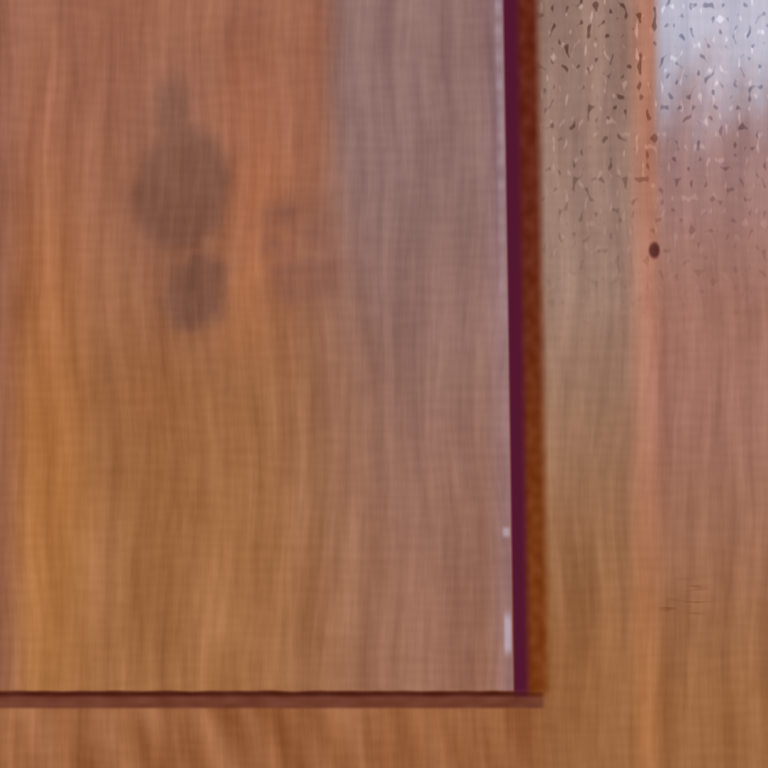
Reproduce this texture procedurally as a Shadertoy shader.

```glsl
// Corner of a varnished wooden door: a raised panel with knots, a dark groove
// along its right and lower sides, and a glossy frame with a window reflection.
// Stretched gradient noise makes the grain; soft masks layer the colours.

float hash(vec2 p) {
    return fract(sin(dot(p, vec2(127.1, 311.7))) * 43758.5);
}

vec2 gradient(vec2 cell) {
    float a = 6.2832 * hash(cell);
    return vec2(cos(a), sin(a));
}

float noise(vec2 p) {
    vec2 i = floor(p), f = fract(p), e = vec2(1, 0);
    vec2 u = f * f * f * (f * (f * 6.0 - 15.0) + 10.0);
    float low = mix(dot(gradient(i), f), dot(gradient(i + e), f - e), u.x);
    float high = mix(dot(gradient(i + e.yx), f - e.yx), dot(gradient(i + 1.0), f - 1.0), u.x);
    return mix(low, high, u.y);
}

float fbm(vec2 p) {
    float sum = 0.0, amp = 1.0;
    for (int i = 0; i < 4; i++) {
        sum += amp * noise(p);
        p = p * 2.03 + 17.3;
        amp *= 0.5;
    }
    return sum;
}

// Soft ellipse: 1 in the middle, 0 outside
float blob(vec2 p, vec2 centre, vec2 radius, float soft) {
    return 1.0 - smoothstep(1.0 - soft, 1.0 + soft, length((p - centre) / radius));
}

float band(float x, float a, float b, float soft) {
    return smoothstep(a - soft, a + soft, x) * (1.0 - smoothstep(b - soft, b + soft, x));
}

vec3 panelWood(vec2 p, float edge) {
    vec3 warm = mix(vec3(0.63, 0.42, 0.26), vec3(0.62, 0.40, 0.31), smoothstep(0.3, 0.9, p.y));
    vec3 mauve = mix(vec3(0.60, 0.42, 0.34), vec3(0.56, 0.43, 0.41), smoothstep(0.1, 0.85, p.y));
    float seam = 0.43 + 0.012 * noise(vec2(p.y * 7.0, 3.0));
    float width = mix(0.13, 0.025, smoothstep(0.4, 0.85, p.y));
    vec3 col = mix(warm, mauve, smoothstep(seam - width, seam + width, p.x));
    col = mix(col, vec3(0.56, 0.36, 0.29), 0.7 * (1.0 - smoothstep(0.0, 0.045, p.x)));
    col += vec3(0.04, 0.015, -0.02) * blob(p, vec2(0.06, 0.42), vec2(0.05, 0.35), 0.7);
    col -= 0.035 * blob(p, vec2(0.2, 0.45), vec2(0.035, 0.22), 0.8);

    // Knots, with a ragged outline
    vec2 q = p + 0.018 * vec2(fbm(p * 13.0), fbm(p * 13.0 + 40.0));
    col += vec3(0.05, 0.02, 0.0) * blob(q, vec2(0.32, 0.73), vec2(0.055, 0.16), 0.6);
    float halo = blob(q, vec2(0.235, 0.75), vec2(0.075, 0.17), 0.45);
    float core = blob(q, vec2(0.24, 0.755), vec2(0.058, 0.08), 0.25);
    float tail = blob(q, vec2(0.253, 0.622), vec2(0.04, 0.045), 0.35);
    float tip = blob(q, vec2(0.225, 0.85), vec2(0.025, 0.045), 0.5);
    col = mix(col, vec3(0.55, 0.37, 0.30), 0.5 * halo);
    col = mix(col, vec3(0.49, 0.33, 0.27), 0.8 * max(core, max(tail, tip)));
    float small = blob(q, vec2(0.39, 0.67), vec2(0.05, 0.075), 0.4);
    col = mix(col, vec3(0.53, 0.35, 0.30), small * (0.5 + 0.5 * noise(p * vec2(22, 38))));

    // Pale bevel with worn flecks beside the groove
    float d = edge - p.x;
    col = mix(col, vec3(0.59, 0.46, 0.50), 0.55 * (1.0 - smoothstep(0.0, 0.04, d)));
    float worn = 0.45 * smoothstep(0.45, 0.95, p.y) * (0.8 + noise(vec2(2.0, p.y * 60.0)));
    worn += 0.8 * band(p.y, 0.15, 0.2, 0.01) + 0.7 * band(p.y, 0.301, 0.313, 0.004);
    return mix(col, vec3(0.74, 0.67, 0.72), worn * band(d, 0.002, 0.011, 0.003));
}

vec3 frameWood(vec2 p) {
    vec3 low = vec3(0.60, 0.40, 0.25);
    vec3 left = mix(low, vec3(0.60, 0.48, 0.43), smoothstep(0.1, 0.75, p.y));
    vec3 right = mix(low, vec3(0.63, 0.44, 0.38), smoothstep(0.05, 0.5, p.y));
    vec3 col = mix(left, right, smoothstep(0.80, 0.85, p.x));
    col += vec3(0.06, 0.03, 0.01) * band(p.x, 0.825, 0.858, 0.01);
    col -= 0.03 * band(p.x, 0.861, 0.872, 0.008);

    // Window reflection, broken by pits in the varnish
    float side = smoothstep(0.845, 0.866, p.x);
    float shine = side * smoothstep(0.79, 0.96, p.y + 0.05 * fbm(p * vec2(25, 8)));
    col = mix(col, vec3(0.62, 0.51, 0.53), 0.7 * side * smoothstep(0.55, 0.88, p.y));
    col = mix(col, vec3(0.76, 0.76, 0.83), 0.9 * shine);
    float gloss = smoothstep(0.5, 1.0, p.y) * smoothstep(0.69, 0.72, p.x);
    float speck = noise(p * vec2(105, 75));
    col -= gloss * vec3(0.20, 0.19, 0.17) * smoothstep(0.22, 0.5, speck);
    col += gloss * 0.13 * smoothstep(0.25, 0.55, noise(p * vec2(120, 60) + 50.0));

    // Nail mark and shallow scratches
    col = mix(col, vec3(0.38, 0.20, 0.18), blob(p, vec2(0.852, 0.674), vec2(0.007, 0.01), 0.4));
    float scratch = blob(p, vec2(0.89, 0.22), vec2(0.03, 0.022), 0.5);
    col -= 0.09 * scratch * smoothstep(0.1, 0.4, noise(p * vec2(18, 140)));

    // Lower rail with slanted bands
    float rail = (1.0 - smoothstep(0.67, 0.75, p.x)) * (1.0 - smoothstep(0.085, 0.1, p.y));
    float slant = noise(vec2((p.x + 0.4 * p.y) * 22.0, p.y * 5.0));
    return mix(col, vec3(0.59, 0.37, 0.23) + 0.11 * slant, rail);
}

void mainImage(out vec4 fragColor, in vec2 fragCoord) {
    vec2 p = fragCoord / iResolution.xy;
    float edge = 0.6705 - 0.0155 * p.y;
    float base = 0.1 + 0.0015 * noise(vec2(p.x * 30.0, 8.0));
    float d = p.x - edge;
    float inside = smoothstep(-0.002, 0.002, p.y - base) * (1.0 - smoothstep(-0.002, 0.002, d));
    vec3 col = mix(frameWood(p), panelWood(p, edge), inside);

    // Long grain plus fine cross ripples
    float grain = 0.07 * fbm(vec2(p.x * 38.0 + noise(p * 4.0), p.y * 2.5));
    grain += 0.025 * fbm(p * vec2(120, 14)) + 0.02 * noise(p * vec2(22, 110));
    col += grain * vec3(1.0, 0.9, 0.8) + 0.02 * fbm(p * 9.0);

    // Lower groove, darkest just under the panel
    float lower = band(p.y, 0.078, base, 0.003) * (1.0 - smoothstep(0.703, 0.712, p.x));
    vec3 lowerCol = mix(vec3(0.43, 0.23, 0.17), vec3(0.28, 0.10, 0.07), smoothstep(0.090, 0.097, p.y));
    col = mix(col, lowerCol + 0.05 * noise(p * vec2(35, 90)), 0.92 * lower);

    // Side groove: purple shadow turning to red-brown varnish
    float side = smoothstep(-0.002, 0.003, d) * (1.0 - smoothstep(0.036, 0.053, d));
    side *= smoothstep(0.086, 0.105, p.y);
    vec3 brown = mix(vec3(0.47, 0.23, 0.08), vec3(0.39, 0.15, 0.09), smoothstep(0.2, 0.8, p.y));
    brown += 0.06 * noise(p * vec2(70, 60));
    vec3 groove = mix(vec3(0.33, 0.09, 0.19), brown, smoothstep(0.012, 0.027, d));
    fragColor = vec4(clamp(mix(col, groove, side), 0.0, 1.0), 1.0);
}
```
